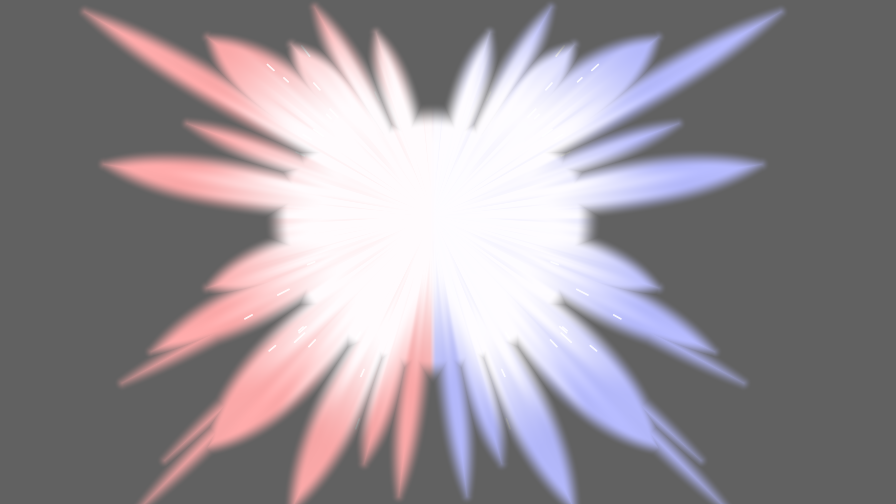
Give the GLSL for this background, as a Shadertoy shader.

```glsl
// Mirrored burst of soft petals, rose on the left and periwinkle on the right, around a white core.

// Each petal: angle from the horizontal, length, half width.
const vec3 PETALS[16] = vec3[16](
    vec3(0.67, 0.57, 0.085), vec3(0.53, 0.80, 0.040), vec3(0.88, 0.44, 0.070),
    vec3(1.055, 0.475, 0.036), vec3(1.27, 0.38, 0.042), vec3(0.359, 0.52, 0.032),
    vec3(0.155, 0.66, 0.058), vec3(-0.31, 0.47, 0.065), vec3(-0.45, 0.62, 0.058),
    vec3(-0.494, 0.70, 0.020), vec3(-0.80, 0.65, 0.092), vec3(-0.785, 0.83, 0.022),
    vec3(-0.74, 0.72, 0.018), vec3(-1.122, 0.65, 0.060), vec3(-1.30, 0.51, 0.042),
    vec3(-1.45, 0.56, 0.033));

float hash(vec2 p) {
    return fract(sin(dot(p, vec2(127.1, 311.7))) * 4375.85);
}

float noise(vec2 p) {
    vec2 cell = floor(p), f = fract(p);
    f = f * f * (3.0 - 2.0 * f);
    return mix(mix(hash(cell), hash(cell + vec2(1, 0)), f.x),
               mix(hash(cell + vec2(0, 1)), hash(cell + vec2(1, 1)), f.x), f.y);
}

// Coordinates along and across a ray leaving the centre.
vec2 rayFrame(vec2 p, float angle) {
    vec2 dir = vec2(cos(angle), sin(angle));
    return vec2(dot(p, dir), dot(p, vec2(-dir.y, dir.x)));
}

float petal(vec2 p, vec3 shape) {
    vec2 f = rayFrame(p, shape.x);
    float t = clamp(f.x / shape.y, 0.0, 1.0);
    float halfWidth = shape.z * sqrt(t) * (1.0 - pow(t, 5.0));
    float overshoot = max(f.x - shape.y, 0.0);
    return smoothstep(0.017, -0.020, length(vec2(f.y, overshoot)) - halfWidth);
}

void mainImage(out vec4 fragColor, in vec2 fragCoord) {
    vec2 p = (fragCoord - 0.5 * iResolution.xy) / iResolution.y + vec2(0.030, -0.072);
    vec2 q = vec2(abs(p.x), p.y);
    float r = length(q);
    float angle = atan(q.y, q.x + 1e-5);

    // Silhouette: a soft core joined with the petals
    float coreRadius = mix(0.31, 0.20, smoothstep(0.2, 1.0, sin(angle)));
    float cover = smoothstep(0.025, -0.025, r - coreRadius);
    for (int i = 0; i < 16; i++) cover = max(cover, petal(q, PETALS[i]));

    // Two hues meeting on the axis, with faint radial brush strokes
    float side = smoothstep(-0.007, 0.007, p.x);
    vec3 hue = mix(vec3(1.0, 0.67, 0.67), vec3(0.715, 0.735, 1.0), side);
    float broad = noise(vec2(angle * 7.0 + 3.0, r * 2.0));
    float fine = noise(vec2(angle * 24.0, r * 4.0 + 7.0));
    hue *= 0.96 + 0.06 * fine;

    // White glow whose reach varies from ray to ray
    float nearAxis = smoothstep(0.93, 1.0, abs(sin(angle)));
    float reach = 0.34 + 0.10 * broad + 0.09 * fine - 0.10 * nearAxis;
    reach += 0.05 * exp(-pow((abs(angle + 0.1) - 0.95) * 4.0, 2.0));
    float glow = 0.98 * smoothstep(reach + 0.06, reach - 0.21, r);
    glow -= 0.10 * smoothstep(0.6, 1.0, noise(vec2(angle * 40.0, r * 6.0)))
          * smoothstep(0.02, 0.12, r) * glow;
    vec3 color = mix(hue, vec3(1.0, 0.992, 1.0), glow);

    // Short bright dashes drifting outward
    float sparks = 0.0;
    for (int i = 0; i < 22; i++) {
        float k = float(i);
        float tilt = mix(0.35, 1.3, hash(vec2(k, 2.0))) * (mod(k, 2.0) < 0.5 ? 1.0 : -1.0);
        float start = mix(0.25, 0.43, hash(vec2(k, 5.0)));
        float size = mix(0.010, 0.028, hash(vec2(k, 9.0)));
        vec2 f = rayFrame(q, tilt);
        float gap = f.x - clamp(f.x, start, start + size);
        sparks = max(sparks, smoothstep(0.0028, 0.0006, length(vec2(gap, f.y))));
    }
    color = mix(color, vec3(1.0), 0.85 * sparks);

    fragColor = vec4(mix(vec3(0.38), color, cover), 1.0);
}
```
